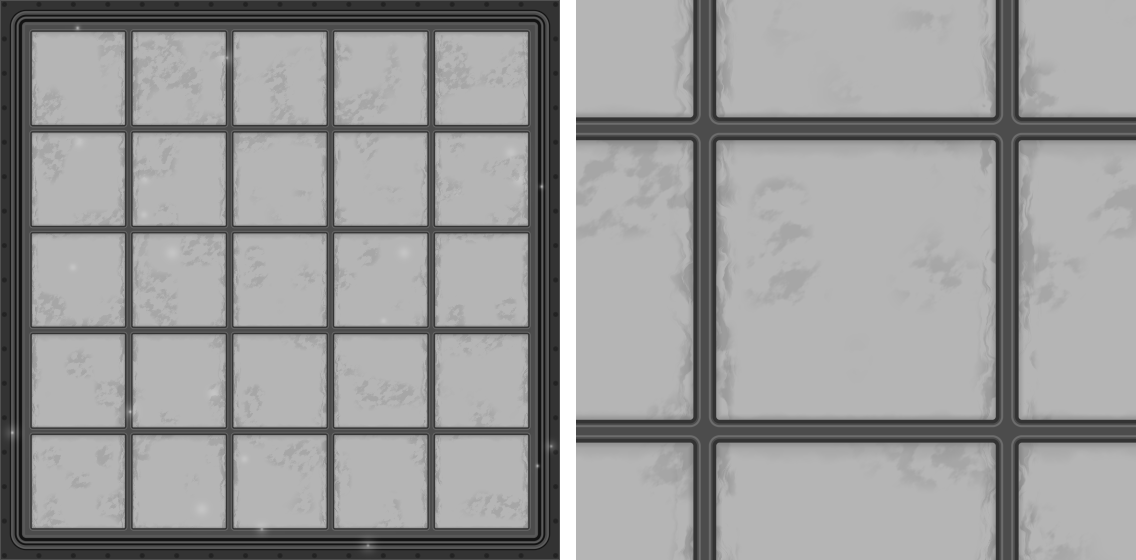
Left: the whole. Right: its middle third, enlarged.
A WebGL 2 fragment shader for this pattern:

```glsl
#version 300 es
precision highp float;

uniform vec2 u_resolution;
out vec4 fragColor;

#define PITCH 0.18
#define PANEL_HALF 0.0832
#define PANEL_ROUND 0.002
#define FRAME_HALF 0.482
#define FRAME_ROUND 0.029
#define BOLT_PITCH 0.0615
#define BOLT_INSET 0.0078
#define BOLT_RADIUS 0.0046
#define WEAR_WIDTH 0.015
#define GLOW_COUNT 22

const vec3 PANEL = vec3(0.71);
const vec3 WORN = vec3(0.61);
const vec3 BAR = vec3(0.30);
const vec3 RIDGE = vec3(0.37);
const vec3 RIM = vec3(0.20);
const vec3 GROOVE = vec3(0.07);

float hash(vec2 p) {
  vec3 h = fract(vec3(p.xyx) * 0.1031);
  h += dot(h, h.yzx + 33.33);
  return fract((h.x + h.y) * h.z);
}

float noise(vec2 p) {
  vec2 i = floor(p), f = fract(p);
  f = f * f * (3.0 - 2.0 * f);
  return mix(mix(hash(i), hash(i + vec2(1, 0)), f.x),
             mix(hash(i + vec2(0, 1)), hash(i + vec2(1, 1)), f.x), f.y);
}

float fbm(vec2 p) {
  float sum = 0.0, amp = 0.5;
  for (int i = 0; i < 4; i++) {
    sum += amp * noise(p);
    p = mat2(1.6, 1.2, -1.2, 1.6) * p + 17.3;
    amp *= 0.5;
  }
  return sum / 0.9375;
}

float roundBox(vec2 p, float halfSize, float radius) {
  vec2 q = abs(p) - halfSize + radius;
  return length(max(q, 0.0)) + min(max(q.x, q.y), 0.0) - radius;
}

// Coverage of the region d < 0, and of a line between two distances
float fill(float d, float aa) { return 1.0 - smoothstep(-aa, aa, d); }
float band(float d, float from, float to, float aa) {
  return fill(d - to, aa) * fill(from - d, aa);
}

// Streaked sides, shaded top and bottom, scattered smudges
float panelWear(vec2 p, vec2 cell) {
  vec2 seed = 40.0 + cell * 23.7;
  float side = PANEL_HALF - abs(p.x);
  float top = PANEL_HALF - p.y;
  float bottom = PANEL_HALF + p.y;
  float warp = fbm(p * 60.0 + seed);
  float streak = smoothstep(0.4, 0.68, fbm(vec2(p.x * 240.0 + warp * 4.0, p.y * 55.0) + seed * 1.7));
  float reach = WEAR_WIDTH * (0.4 + warp);
  float wear = streak * (1.0 - smoothstep(reach * 0.3, reach, side));
  wear += 0.55 * (1.0 - smoothstep(0.002, WEAR_WIDTH * (0.3 + warp), top));
  wear += 0.35 * (1.0 - smoothstep(0.0, WEAR_WIDTH * 0.8 * warp, bottom));
  float region = smoothstep(0.56, 0.78, noise(p * 22.0 + seed * 2.3));
  float smudge = smoothstep(0.44, 0.66, fbm(vec2(p.x - p.y * 0.4, p.y) * 105.0 + seed));
  return clamp(wear + 0.6 * region * smudge, 0.0, 1.0);
}

void main() {
  vec2 p = gl_FragCoord.xy / u_resolution - 0.5;
  float aa = 0.7 / min(u_resolution.x, u_resolution.y);

  // Outer rim with evenly spaced bolts
  vec2 a = abs(p);
  float across = max(a.x, a.y);
  float along = a.x > a.y ? p.y : p.x;
  float boltAlong = mod(along + 0.5 * BOLT_PITCH, BOLT_PITCH) - 0.5 * BOLT_PITCH;
  float bolt = length(vec2(boltAlong, across - 0.5 + BOLT_INSET)) - BOLT_RADIUS;
  vec3 color = mix(RIM, RIM * 0.72, fill(bolt, aa));
  color = mix(color, RIM * 0.55, 0.6 * band(bolt, -0.0034, -0.0022, aa));
  color = mix(color, RIDGE, fill(0.4988 - across, aa));

  // Rounded frame of ridges and black grooves
  float depth = -roundBox(p, FRAME_HALF, FRAME_ROUND);
  color = mix(color, BAR, fill(-depth, aa));
  color = mix(color, GROOVE, band(depth, -0.0006, 0.0016, aa));
  color = mix(color, RIDGE, band(depth, 0.0025, 0.0045, aa));
  color = mix(color, GROOVE, band(depth, 0.0082, 0.0115, aa));
  color = mix(color, RIDGE, band(depth, 0.0125, 0.0142, aa));
  color = mix(color, GROOVE, band(depth, 0.0158, 0.0212, aa));
  color = mix(color, RIDGE, 0.7 * band(depth, 0.0225, 0.0265, aa));

  // Grid of panels, each with a dark outline and a fine raised line
  vec2 cell = clamp(floor(p / PITCH + 0.5), -2.0, 2.0);
  vec2 local = p - cell * PITCH;
  float d = roundBox(local, PANEL_HALF, PANEL_ROUND);
  float onPanel = fill(d, aa);
  color = mix(color, RIDGE * 1.15, band(d, 0.0032, 0.0044, aa));
  color = mix(color, RIM, band(d, -0.0005, 0.0022, aa));
  vec3 face = mix(PANEL, WORN, panelWear(local, cell));
  face *= 1.0 - 0.12 * smoothstep(-0.004, 0.0, d);
  color = mix(color, face, onPanel);

  // Scattered glows: faint on panels, sharper on the metal
  for (int i = 0; i < GLOW_COUNT; i++) {
    float k = float(i) * 7.31;
    vec2 centre = vec2(hash(vec2(k, 3.1)), hash(vec2(k, 58.7))) - 0.5;
    float size = mix(0.004, 0.014, hash(vec2(k, 91.3)));
    float r = length(p - centre);
    float halo = exp(-r * r / (size * size));
    float core = exp(-r * r / 0.000007);
    color += mix(0.14 * halo + 0.25 * core, 0.06 * halo, onPanel);
  }

  fragColor = vec4(color, 1.0);
}
```
